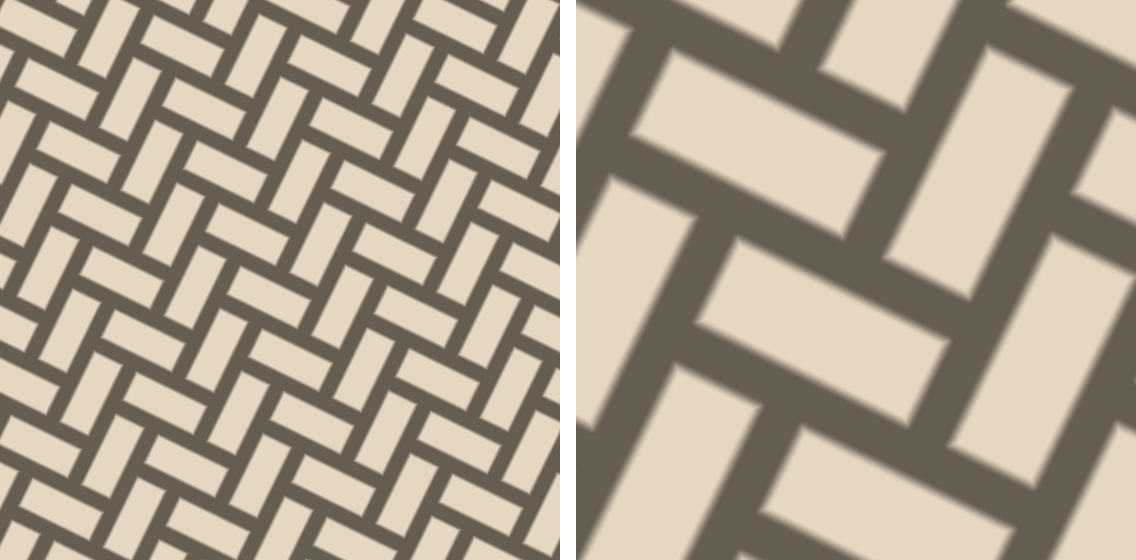
Left: the whole. Right: its middle third, enlarged.
Write a Shadertoy shader that draws this pattern.

```glsl
// Tilted herringbone of cream 2:1 bricks set in wide dark joints.
#define BRICKS_ACROSS 11.93               // brick widths along one canvas side
#define TILT 0.4538                       // clockwise turn in radians
#define ANCHOR vec2(0.4800, 0.4691)       // centre of one long-axis brick
#define JOINT 0.342                       // joint width in brick widths
#define SOFTNESS 0.0043                   // half width of an edge, canvas units
#define BRICK_COLOR vec3(0.902, 0.843, 0.761)
#define JOINT_COLOR vec3(0.400, 0.365, 0.318)

// Signed distance to an axis-aligned brick with square corners.
float brickDistance(vec2 p, vec2 halfSize) {
    vec2 q = abs(p) - halfSize;
    return length(max(q, 0.0)) + min(max(q.x, q.y), 0.0);
}

// Each row shifts by one unit; four units hold one lying brick
// and the halves of two standing bricks.
float herringbone(vec2 p) {
    float row = floor(p.y);
    vec2 cell = vec2(mod(p.x - row, 4.0), p.y - row);
    vec2 center = vec2(1.0, 0.5);
    vec2 halfSize = vec2(1.0, 0.5);
    if (cell.x >= 2.0) {
        bool lowerHalf = cell.x >= 3.0;
        center = lowerHalf ? vec2(3.5, 1.0) : vec2(2.5, 0.0);
        halfSize = halfSize.yx;
    }
    return brickDistance(cell - center, halfSize - 0.5 * JOINT);
}

void mainImage(out vec4 fragColor, in vec2 fragCoord) {
    // Canvas units, with y turned downward around the anchor.
    float side = min(iResolution.x, iResolution.y);
    vec2 p = (fragCoord - ANCHOR * iResolution.xy) / side;
    p.y = -p.y;

    // Rotate into the brick axes and scale to brick widths.
    float c = cos(TILT), s = sin(TILT);
    vec2 axes = vec2(c * p.x + s * p.y, c * p.y - s * p.x);
    float d = herringbone(axes * BRICKS_ACROSS + vec2(1.0, 0.5)) / BRICKS_ACROSS;

    // Blend brick into joint over a soft edge.
    float edge = max(SOFTNESS, 0.75 / side);
    float joint = smoothstep(-edge, edge, d);
    fragColor = vec4(mix(BRICK_COLOR, JOINT_COLOR, joint), 1.0);
}
```
